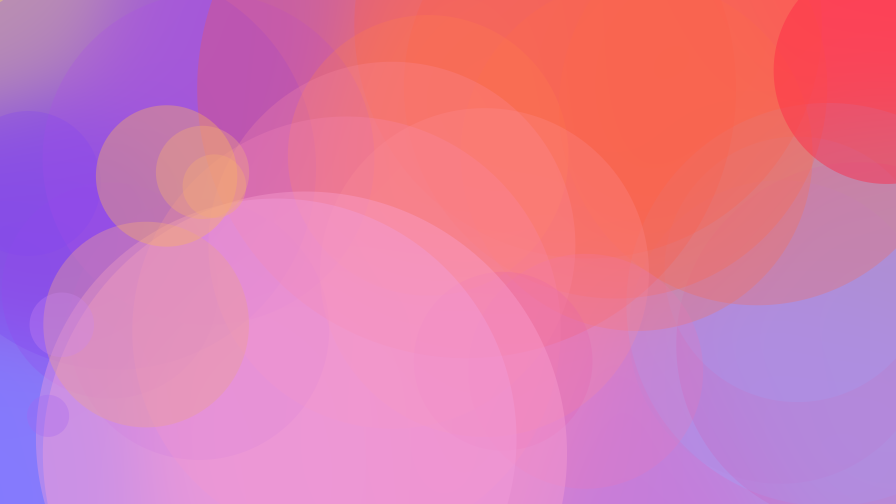
This background is drawn by a Shadertoy shader. Its source:

```glsl
// Overlapping translucent discs in coral, pink, violet and lavender.
// A smooth blend of colour tones forms the ground; loops then lay crisp
// discs over it in golden-angle clusters, each cluster with its own tints.

const float GOLDEN_ANGLE = 2.4;
const float GOLDEN_RATIO = 0.618;

// Adds one tone to a distance-weighted blend (rgb sum, weight in alpha).
void addTone(inout vec4 blend, vec2 p, vec2 at, vec3 tone) {
    vec2 d = p - at;
    float weight = 1.0 / (pow(dot(d, d), 2.0) + 0.002);
    blend += vec4(tone, 1.0) * weight;
}

vec3 ground(vec2 p) {
    vec4 blend = vec4(0.0);
    // Left: tan, violet, blue
    addTone(blend, p, vec2(0.00, 1.00), vec3(0.85, 0.72, 0.57));
    addTone(blend, p, vec2(0.40, 0.88), vec3(0.69, 0.38, 0.80));
    addTone(blend, p, vec2(0.10, 0.60), vec3(0.53, 0.31, 0.88));
    addTone(blend, p, vec2(0.00, 0.10), vec3(0.51, 0.48, 1.00));
    // Top: coral to red
    addTone(blend, p, vec2(0.90, 0.72), vec3(0.93, 0.48, 0.46));
    addTone(blend, p, vec2(1.38, 0.75), vec3(0.93, 0.42, 0.39));
    addTone(blend, p, vec2(1.72, 0.92), vec3(1.00, 0.30, 0.42));
    // Right and bottom: grey, lavender, purple, pink
    addTone(blend, p, vec2(1.74, 0.57), vec3(0.65, 0.62, 0.68));
    addTone(blend, p, vec2(1.62, 0.25), vec3(0.66, 0.61, 0.92));
    addTone(blend, p, vec2(1.30, 0.06), vec3(0.77, 0.48, 0.86));
    addTone(blend, p, vec2(0.95, 0.18), vec3(0.89, 0.52, 0.80));
    addTone(blend, p, vec2(0.55, 0.18), vec3(0.85, 0.56, 0.86));
    return blend.rgb / blend.a;
}

// Coverage of a disc with an edge one pixel wide.
float disc(vec2 p, vec2 centre, float radius, float pixel) {
    return clamp(0.5 - (length(p - centre) - radius) / pixel, 0.0, 1.0);
}

// Lays count discs on a sunflower spiral; radii holds (smallest, largest).
vec3 cluster(vec3 colour, vec2 p, float pixel, vec2 centre, vec2 spread,
             vec2 radii, vec3 tintA, vec3 tintB, float alpha,
             int count, float phase) {
    for (int i = 0; i < count; i++) {
        float k = float(i);
        float angle = phase + GOLDEN_ANGLE * k;
        float reach = sqrt((k + 0.5) / float(count));
        vec2 at = centre + spread * reach * vec2(cos(angle), sin(angle));
        float radius = mix(radii.y, radii.x, fract(phase + GOLDEN_RATIO * k));
        vec3 tint = mix(tintA, tintB, fract(phase + 0.38 * k));
        colour = mix(colour, tint, alpha * disc(p, at, radius, pixel));
    }
    return colour;
}

void mainImage(out vec4 fragColor, in vec2 fragCoord) {
    float pixel = 1.0 / iResolution.y;
    vec2 p = fragCoord * pixel;

    vec3 coral = vec3(1.00, 0.49, 0.30), red = vec3(0.98, 0.29, 0.27);
    vec3 salmon = vec3(1.00, 0.57, 0.52), rose = vec3(0.97, 0.53, 0.72);
    vec3 pink = vec3(0.98, 0.63, 0.82), lilac = vec3(0.89, 0.60, 0.93);
    vec3 violet = vec3(0.48, 0.25, 0.95), orchid = vec3(0.73, 0.33, 0.88);
    vec3 sky = vec3(0.60, 0.67, 1.00), magenta = vec3(0.86, 0.28, 0.65);
    vec3 amber = vec3(0.98, 0.70, 0.36), peach = vec3(0.92, 0.62, 0.58);

    vec3 colour = ground(p);

    // Cool discs at both sides
    colour = cluster(colour, p, pixel, vec2(0.26, 0.58), vec2(0.25, 0.30),
                     vec2(0.10, 0.40), violet, orchid, 0.28, 5, 2.0);
    colour = cluster(colour, p, pixel, vec2(1.62, 0.36), vec2(0.12, 0.12),
                     vec2(0.24, 0.40), sky, magenta, 0.27, 4, 1.0);

    // Warm discs across the top
    colour = cluster(colour, p, pixel, vec2(1.12, 0.80), vec2(0.40, 0.20),
                     vec2(0.27, 0.57), coral, red, 0.27, 6, 0.5);
    colour = mix(colour, vec3(1.00, 0.15, 0.27),
                 0.45 * disc(p, vec2(1.76, 0.86), 0.225, pixel));

    // Salmon and rose discs in the middle
    colour = cluster(colour, p, pixel, vec2(0.78, 0.44), vec2(0.20, 0.18),
                     vec2(0.30, 0.46), salmon, rose, 0.25, 3, 1.6);
    colour = cluster(colour, p, pixel, vec2(1.10, 0.25), vec2(0.13, 0.09),
                     vec2(0.17, 0.26), rose, magenta, 0.20, 2, 0.3);

    // Nested pink discs rising from the lower edge
    colour = cluster(colour, p, pixel, vec2(0.58, 0.10), vec2(0.05, 0.05),
                     vec2(0.45, 0.52), pink, lilac, 0.38, 2, 0.0);

    // Small accents on the left
    colour = mix(colour, peach, 0.40 * disc(p, vec2(0.29, 0.356), 0.204, pixel));
    colour = cluster(colour, p, pixel, vec2(0.38, 0.65), vec2(0.07, 0.03),
                     vec2(0.055, 0.18), amber, peach, 0.38, 3, 0.7);
    colour = cluster(colour, p, pixel, vec2(0.10, 0.27), vec2(0.03, 0.20),
                     vec2(0.007, 0.065), violet, lilac, 0.30, 2, 4.4);

    fragColor = vec4(colour, 1.0);
}
```
